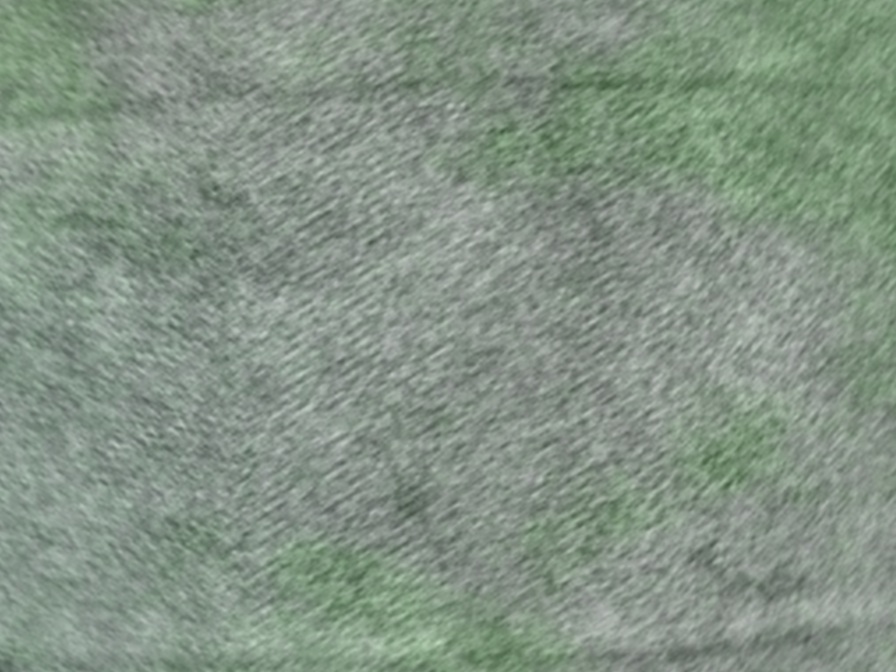
Give the GLSL for this texture, as a Shadertoy shader.

```glsl
// Short, faded turf seen from above: soft green, grey and bluish patches
// under a fine grain of blades whose lean turns across the field.
// Built from value noise, with faint curved wheel tracks at top and bottom.

const vec3 GREEN_GRASS = vec3(0.475, 0.582, 0.465);
const vec3 DRY_GRASS = vec3(0.555, 0.592, 0.560);
const vec3 PALE_BLUE = vec3(0.535, 0.612, 0.572);

float hash(vec2 p) {
    return fract(sin(dot(p, vec2(127.1, 311.7))) * 43758.5453);
}

float noise(vec2 p) {
    vec2 cell = floor(p);
    vec2 f = fract(p);
    f = f * f * (3.0 - 2.0 * f);
    float low = mix(hash(cell), hash(cell + vec2(1, 0)), f.x);
    float high = mix(hash(cell + vec2(0, 1)), hash(cell + vec2(1, 1)), f.x);
    return mix(low, high, f.y);
}

mat2 rotation(float angle) {
    float c = cos(angle), s = sin(angle);
    return mat2(c, -s, s, c);
}

float fbm(vec2 p, int octaves) {
    float sum = 0.0, total = 0.0, gain = 1.0;
    for (int i = 0; i < octaves; i++) {
        sum += gain * noise(p);
        total += gain;
        gain *= 0.55;
        p = rotation(0.6) * p * 2.03 + 17.3;
    }
    return sum / total;
}

// Elongated grain along one direction, centred on zero
float blades(vec2 p, float angle, float density) {
    vec2 q = rotation(angle) * p * density * vec2(0.5, 1.0);
    float coarse = noise(q + 31.0) - 0.5;
    float fine = noise(q * 1.7 + 83.0) - 0.5;
    float relief = noise(q + vec2(31.0, 31.7)) - 0.5;
    return coarse + 0.6 * fine - 0.45 * relief;
}

// Blend three leans from left to right, keeping the contrast even
float turfGrain(vec2 p, float density) {
    vec3 leans = vec3(-0.6, 0.55, 0.85);
    float sum = 0.0, power = 0.0;
    for (int i = 0; i < 3; i++) {
        float offset = (p.x - 0.67 * float(i)) / 0.32;
        float weight = exp(-offset * offset);
        sum += weight * blades(p + 5.0 * float(i), leans[i], density);
        power += weight * weight;
    }
    return sum / sqrt(power);
}

// Soft line around a given height
float track(float y, float height, float width) {
    float d = (y - height) / width;
    return exp(-d * d);
}

void mainImage(out vec4 fragColor, in vec2 fragCoord) {
    vec2 p = fragCoord / iResolution.y;
    float aspect = iResolution.x / iResolution.y;
    float across = p.x / aspect;

    // Patches of living, dry and pale grass
    float dryness = fbm(p * vec2(3.2, 4.0) + 4.7, 5);
    float middle = 1.0 - smoothstep(0.1, 0.65, length(p - vec2(0.75, 0.5)));
    dryness += 0.10 * middle - 0.10 * smoothstep(0.75, 1.0, across);
    vec3 color = mix(GREEN_GRASS, DRY_GRASS, smoothstep(0.34, 0.64, dryness));
    float paleness = smoothstep(0.65, 0.0, across) * smoothstep(0.95, 0.5, p.y);
    color = mix(color, PALE_BLUE, 0.55 * paleness);

    // Broad shading and small dark tufts
    float light = 0.17 * (fbm(p * 4.5 + 41.0, 4) - 0.5);
    light += 0.14 * (fbm(p * vec2(18.0, 24.0) + 9.0, 3) - 0.5);
    light -= 0.08 * smoothstep(0.66, 0.85, fbm(p * 15.0 + 63.0, 3));
    light -= 0.03 * smoothstep(0.35, 0.0, across) * smoothstep(0.6, 1.0, p.y);
    light -= 0.025 * smoothstep(0.8, 1.0, across);

    // Curved wheel tracks, broken up by noise
    float wobble = 0.012 * (noise(p * 9.0) - 0.5);
    float bend = across - 0.65;
    float topTrack = track(p.y, 0.878 - 0.14 * bend * bend + wobble, 0.012);
    topTrack *= smoothstep(0.95, 0.85, across) * (0.5 + noise(p * 7.0));
    float rise = max(across - 0.4, 0.0);
    float lowHeight = 0.012 + 0.15 * rise * rise + wobble;
    float lowTrack = track(p.y, lowHeight, 0.011);
    float lowRim = track(p.y, lowHeight + 0.035, 0.02);
    light += 0.035 * lowRim - 0.065 * lowTrack - 0.06 * topTrack;

    // Blade grain, softer toward the corners
    float edge = length((p - vec2(0.5 * aspect, 0.5)) / vec2(aspect, 1.0));
    float sharpness = mix(1.0, 0.65, smoothstep(0.3, 0.65, edge));
    light += 0.21 * sharpness * turfGrain(p, 125.0);
    light += 0.07 * sharpness * (noise(p * 190.0) - 0.5);

    // Slight colour variation between clumps
    float tint = fbm(p * 38.0 + 21.0, 2) - 0.5;
    color += tint * vec3(0.025, -0.012, 0.03);
    fragColor = vec4(clamp(color + light, 0.0, 1.0), 1.0);
}
```
